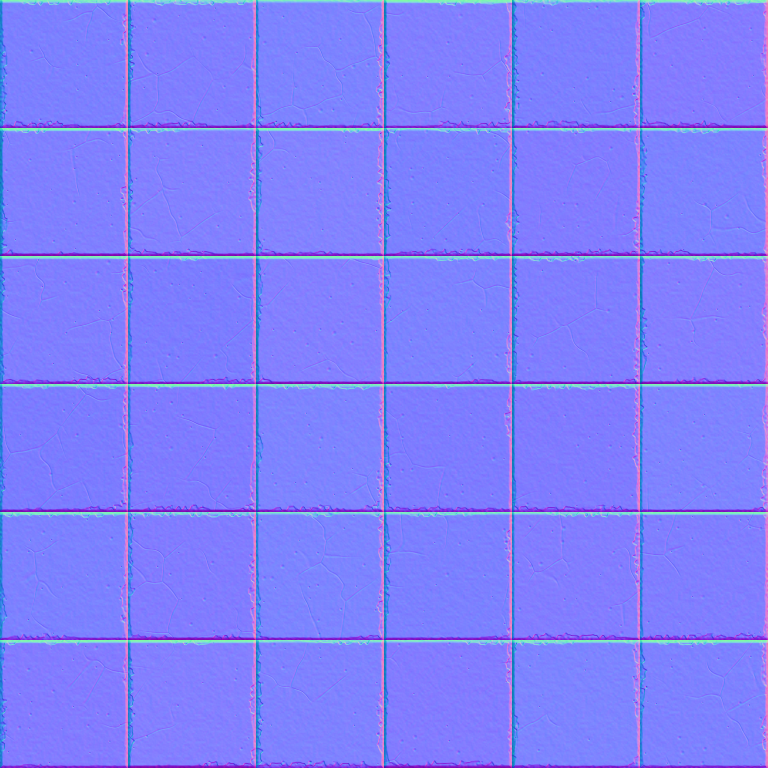
This texture map is drawn by a Shadertoy shader. Its source:

```glsl
// Tangent-space normal map of a six by six grid of worn, finely cracked square tiles.

vec2 hash2(vec2 p) {
    vec3 h = fract(p.xyx * vec3(0.1031, 0.1030, 0.0973));
    h += dot(h, h.yzx + 33.33);
    return fract((h.xx + h.yz) * h.zy);
}

float noise(vec2 p) {
    vec2 i = floor(p), f = fract(p);
    f = f * f * (3.0 - 2.0 * f);
    return mix(mix(hash2(i).x, hash2(i + vec2(1, 0)).x, f.x),
               mix(hash2(i + vec2(0, 1)).x, hash2(i + vec2(1, 1)).x, f.x), f.y);
}

// Gap between the two nearest cell points: zero along the cell borders.
float cellBorder(vec2 p) {
    vec2 cell = floor(p);
    float nearest = 9.0, second = 9.0;
    for (int y = -1; y <= 1; y++)
    for (int x = -1; x <= 1; x++) {
        vec2 c = cell + vec2(x, y);
        float d = length(c + hash2(c) - p);
        second = min(second, max(nearest, d));
        nearest = min(nearest, d);
    }
    return second - nearest;
}

// Small pits of mixed size in a few cells of a fine grid.
float pits(vec2 p) {
    vec2 cell = floor(p);
    vec2 centre = 0.25 + 0.5 * hash2(cell);
    vec2 rnd = hash2(cell + 53.0);
    float radius = mix(0.08, 0.24, rnd.y * rnd.y);
    return step(0.86, rnd.x) * (1.0 - smoothstep(0.0, radius, length(fract(p) - centre)));
}

// Surface height in tile widths; f runs from 0 to 1 across the tile.
float tileHeight(vec2 id, vec2 f) {
    vec2 q = f + id * 7.0;
    vec4 side = vec4(f, 1.0 - f); // left, bottom, right, top

    // Rounded bevels, of different steepness on each side of each tile
    vec4 strength = mix(vec4(0.3), vec4(1.0), vec4(hash2(id + 7.0), hash2(id + 31.0)));
    vec4 width = vec4(0.027, 0.025, 0.018, 0.025);
    vec4 inset = max(width - side, 0.0);
    float h = -dot(strength * vec4(1.9, 2.4, 1.8, 2.4), inset * inset / width) * 0.6;

    // Crumbled rim, in patches
    float rim = min(min(side.x, side.y), min(side.z, side.w + 0.012));
    float wear = smoothstep(0.3, 0.75, noise(q * 4.0));
    float reach = (0.012 + 0.04 * wear) * noise(q * 38.0);
    h -= 0.007 * (1.0 - smoothstep(-0.004, 0.016, rim - reach));
    float crumble = 1.0 - smoothstep(0.0, 0.02 + 0.03 * wear, rim);
    h -= 0.006 * crumble * noise(q * 55.0 + 9.0);

    // Grain and pits
    h += 0.0013 * noise(q * 19.0) + 0.0012 * noise(q * 47.0) + 0.0004 * noise(q * 90.0);
    h -= 0.0032 * pits(q * 11.0);

    // Short broken hairline cracks
    float crack = 1.0 - smoothstep(0.0, 0.045, cellBorder(q * 2.7 + 0.16 * noise(q * 9.0)));
    h -= 0.0016 * crack * smoothstep(0.54, 0.74, noise(q * 2.9 + 40.0));

    // Slight tilt of the whole tile
    return h + dot(hash2(id + 11.0) - 0.5, f) * 0.075;
}

vec3 normalColour(vec2 p) {
    vec2 id = floor(p), f = p - id;
    vec2 e = vec2(0.004, 0.0);
    float h = tileHeight(id, f);
    vec2 slope = vec2(tileHeight(id, f + e.xy), tileHeight(id, f + e.yx)) - h;
    return 0.5 + 0.5 * normalize(vec3(-slope / e.x, 1.0));
}

void mainImage(out vec4 fragColor, in vec2 fragCoord) {
    // Four samples per pixel smooth the thin joints
    vec3 colour = vec3(0.0);
    for (int i = 0; i < 4; i++) {
        vec2 offset = vec2(i % 2, i / 2) * 0.5 - 0.25;
        colour += normalColour((fragCoord + offset) / iResolution.xy * 6.0);
    }
    fragColor = vec4(colour / 4.0, 1.0);
}
```
